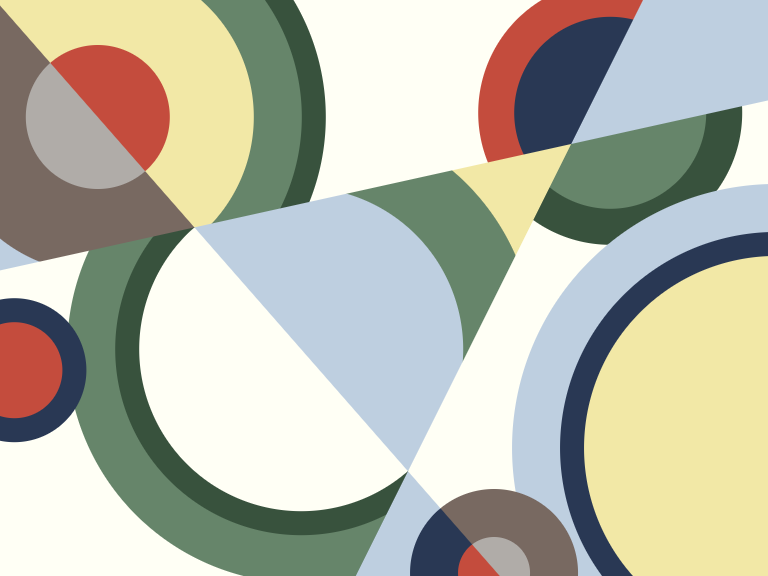
Reproduce this background procedurally as a WebGL 1 fragment shader.

```glsl
precision highp float;
// Abstract geometric collage: ringed discs recoloured by three crossing straight cuts.
uniform vec2 u_resolution;

const float GRID = 48.0; // canvas height in layout units

const vec3 IVORY  = vec3(1.0, 1.0, 0.96);
const vec3 SAGE   = vec3(0.40, 0.52, 0.415);
const vec3 FOREST = vec3(0.22, 0.32, 0.24);
const vec3 SKY    = vec3(0.745, 0.81, 0.88);
const vec3 CREAM  = vec3(0.95, 0.91, 0.65);
const vec3 RED    = vec3(0.77, 0.30, 0.24);
const vec3 NAVY   = vec3(0.16, 0.22, 0.33);
const vec3 BROWN  = vec3(0.47, 0.41, 0.38);
const vec3 GRAY   = vec3(0.69, 0.675, 0.66);

// Coverage of a shape from its signed distance; px is one pixel in layout units.
float coverage(float dist, float px) {
  return clamp(0.5 - dist / px, 0.0, 1.0);
}

// Coverage of the half plane to the left of the line from a to b.
float leftOf(vec2 p, vec2 a, vec2 b, float px) {
  vec2 dir = normalize(b - a);
  return coverage(-dot(p - a, vec2(-dir.y, dir.x)), px);
}

// Paints a disc at distance r from its centre over a base colour.
vec3 disc(vec3 base, float r, float radius, vec3 color, float px) {
  return mix(base, color, coverage(r - radius, px));
}

// Paints an outer disc with a smaller one on top.
vec3 twoDiscs(vec3 base, float r, vec2 radii, vec3 outer, vec3 inner, float px) {
  return disc(disc(base, r, radii.x, outer, px), r, radii.y, inner, px);
}

void main() {
  float px = GRID / u_resolution.y;
  vec2 p = gl_FragCoord.xy * px;

  // The three cuts join these crossing points.
  vec2 west = vec2(16.2, 29.05);
  vec2 east = vec2(47.6, 36.0);
  vec2 south = vec2(34.0, 8.73);
  float aboveRise = leftOf(p, west, east, px);
  float pastFall = leftOf(p, west, south, px);
  float pastSteep = leftOf(p, east, south, px);

  // Distances to the disc centres.
  float rSun = distance(p, vec2(8.15, 38.25));
  float rHub = distance(p, vec2(25.1, 18.9));
  float rTop = distance(p, vec2(50.85, 38.6));
  float rLow = distance(p, vec2(41.17, 0.25));
  float rBig = distance(p, vec2(64.67, 10.67));
  float rDot = distance(p, vec2(1.2, 17.15));

  // Upper band: the same sun rings in two palettes, then a plain corner.
  vec3 upperLeft = twoDiscs(SKY, rSun, vec2(13.0, 6.0), BROWN, GRAY, px);
  vec3 upperMid = twoDiscs(IVORY, rSun, vec2(19.0, 17.0), FOREST, SAGE, px);
  upperMid = twoDiscs(upperMid, rSun, vec2(13.0, 6.0), CREAM, RED, px);
  upperMid = twoDiscs(upperMid, rTop, vec2(11.0, 8.0), RED, NAVY, px);
  vec3 upper = mix(mix(upperLeft, upperMid, pastFall), SKY, pastSteep);

  // Lower left: hub rings and a small dot; the triangle shifts the hub colours.
  vec3 lowerLeft = twoDiscs(IVORY, rHub, vec2(19.5, 15.5), SAGE, FOREST, px);
  lowerLeft = disc(lowerLeft, rHub, 13.5, IVORY, px);
  lowerLeft = twoDiscs(lowerLeft, rDot, vec2(6.0, 4.0), NAVY, RED, px);
  vec3 triangle = twoDiscs(CREAM, rHub, vec2(19.5, 13.5), SAGE, SKY, px);

  // Lower right: stacked discs, with the low disc split by the falling cut.
  vec3 wedge = twoDiscs(SKY, rLow, vec2(7.0, 3.0), NAVY, RED, px);
  vec3 lowerRight = twoDiscs(IVORY, rTop, vec2(11.0, 8.0), FOREST, SAGE, px);
  lowerRight = twoDiscs(lowerRight, rBig, vec2(22.0, 18.0), SKY, NAVY, px);
  lowerRight = disc(lowerRight, rBig, 16.0, CREAM, px);
  lowerRight = twoDiscs(lowerRight, rLow, vec2(7.0, 3.0), BROWN, GRAY, px);

  vec3 lower = mix(mix(lowerLeft, triangle, pastFall),
                   mix(wedge, lowerRight, pastFall), pastSteep);
  gl_FragColor = vec4(mix(lower, upper, aboveRise), 1.0);
}
```
